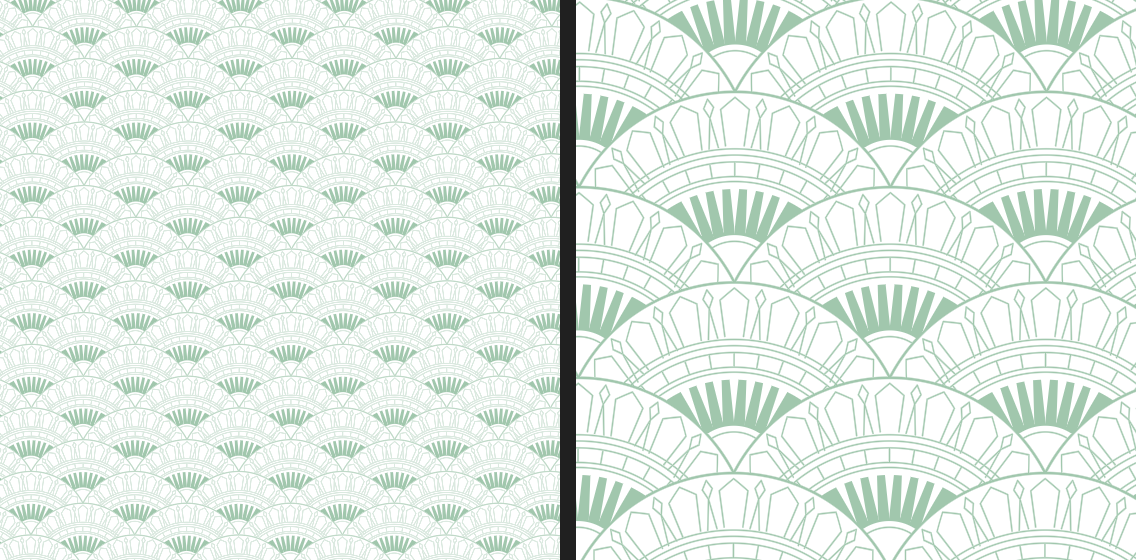
Left: the whole. Right: its middle third, enlarged.
Give the GLSL for this pattern, as a Shadertoy shader.

```glsl
float segment(vec2 p, vec2 a, vec2 b) {
    vec2 ab = b - a;
    return length(p - a - ab * clamp(dot(p - a, ab) / dot(ab, ab), 0.0, 1.0));
}

// Signed offset from the nearest multiple of step
float fold(float x, float step) {
    return x - step * round(x / step);
}

float cover(float d, float px) {
    return clamp(0.5 - d / px, 0.0, 1.0);
}

// Line of given half width, fading out correctly when thinner than a pixel
float stroke(float d, float halfWidth, float px) {
    float soft = 1.3 * px;
    return cover(d - halfWidth, soft) - cover(d + halfWidth, soft);
}

// Pointed arches alternating with small diamonds on stalks
float petals(float angle, float r) {
    float v = r + 0.075 * angle * angle;
    vec2 arch = vec2(abs(fold(angle, 0.26)) * r, v);
    float d = segment(arch, vec2(0.030, 0.528), vec2(0.046, 0.645));
    d = min(d, segment(arch, vec2(0.046, 0.645), vec2(0.0, 0.682)));

    vec2 bud = vec2(abs(fold(angle - 0.13, 0.26)) * r, v);
    d = min(d, segment(bud, vec2(0.0, 0.683), vec2(0.016, 0.655)));
    d = min(d, segment(bud, vec2(0.016, 0.655), vec2(0.0, 0.622)));
    return min(d, segment(bud, vec2(0.015, 0.525), vec2(0.0, 0.622)));
}

// Ink amount inside one scale; p is measured from the crest, y downward
float fan(vec2 p, float px) {
    vec2 q = vec2(p.x, 0.70 - p.y);
    float r = length(q);
    float angle = atan(q.x, q.y);
    float tipRadius = length(p - vec2(0.0, 0.612));

    // Concentric arcs and the divided band
    float d = min(abs(r - 0.517), abs(r - 0.497));
    d = min(d, min(abs(r - 0.475), abs(r - 0.428)));
    d = min(d, abs(r - 0.412));
    float ticks = max(abs(fold(angle, 0.17)) * r, abs(r - 0.4515) - 0.0235);
    d = min(d, ticks);
    d = min(d, petals(angle, r));
    d = min(d, abs(tipRadius - 0.132));
    float ink = stroke(d, 0.0024, px);

    // Solid crown cut by slender white rays, unbroken at both sides
    float crown = max(r - 0.388, 0.152 - tipRadius);
    float ray = abs(fold(angle, 0.14)) * r - 0.013 * (r - 0.255) / 0.12;
    ray = max(ray, (abs(angle) - 0.49) * r);
    return max(ink, cover(max(crown, -ray), px));
}

void mainImage(out vec4 fragColor, in vec2 fragCoord) {
    float period = 0.1854;
    float rowStep = 0.306;
    float radius = 0.5615;
    float px = 1.0 / (iResolution.y * period);

    vec2 uv = fragCoord / iResolution.y - vec2(0.428, 0.612);
    uv.x -= 0.0035 * uv.y;
    uv /= period;

    // Lower rows overlap the ones above
    float ink = 0.0;
    float baseRow = floor(uv.y / rowStep);
    for (int k = 3; k >= 0; k--) {
        float row = baseRow + float(k);
        float x = fract(uv.x - 0.5 * mod(row, 2.0) + 0.5) - 0.5;
        vec2 p = vec2(x, row * rowStep - uv.y);
        float rim = length(p - vec2(0.0, radius)) - radius;
        ink = mix(ink, fan(p, px), cover(rim, px));
        // The rim only matters above the widest part of the scale
        ink = max(ink, stroke(abs(rim), 0.0042, px) * step(p.y, rowStep + px));
    }

    fragColor = vec4(mix(vec3(1.0), vec3(0.63, 0.78, 0.68), ink), 1.0);
}
```
